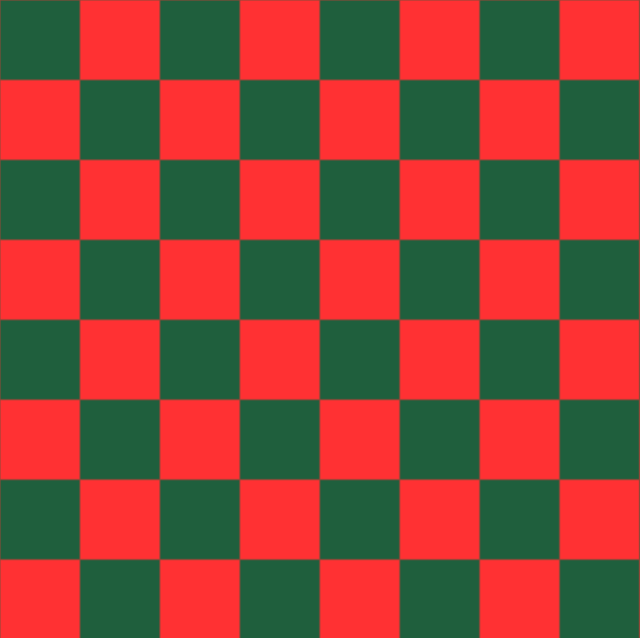
This pattern is drawn by a Shadertoy shader. Its source:

```glsl
// Two-colour checkerboard, eight squares across and down, hung from the top left.
// Each axis is a soft square wave made from a signed triangle wave;
// the product of the two waves picks the colour and blends the seams.

const vec3 GREEN = vec3(0.122, 0.373, 0.239);
const vec3 RED = vec3(1.0, 0.192, 0.200);
const float CELL = 0.1249;        // side of a square, in canvas widths
const float SEAM_HALF = 0.0025;   // half width of the blended seam, in canvas widths
const float PI = 3.14159;

// Signed distance to the nearest grid line; the sign flips in every square.
vec2 signedGridDistance(vec2 p) {
    return asin(clamp(sin(PI * p / CELL), -1.0, 1.0)) * CELL / PI;
}

// Eases from -1 to 1 across the seam.
vec2 softSign(vec2 d, float halfWidth) {
    return smoothstep(-halfWidth, halfWidth, d) * 2.0 - 1.0;
}

void mainImage(out vec4 fragColor, in vec2 fragCoord) {
    // Canvas widths, measured from the top left corner
    vec2 p = vec2(fragCoord.x, iResolution.y - fragCoord.y) / iResolution.x;

    // Keep the seam at least one pixel wide on small canvases
    float halfWidth = max(SEAM_HALF, 0.5 / iResolution.x);
    vec2 wave = softSign(signedGridDistance(p), halfWidth);

    float greenness = 0.5 + 0.5 * wave.x * wave.y;
    fragColor = vec4(mix(RED, GREEN, greenness), 1.0);
}
```
